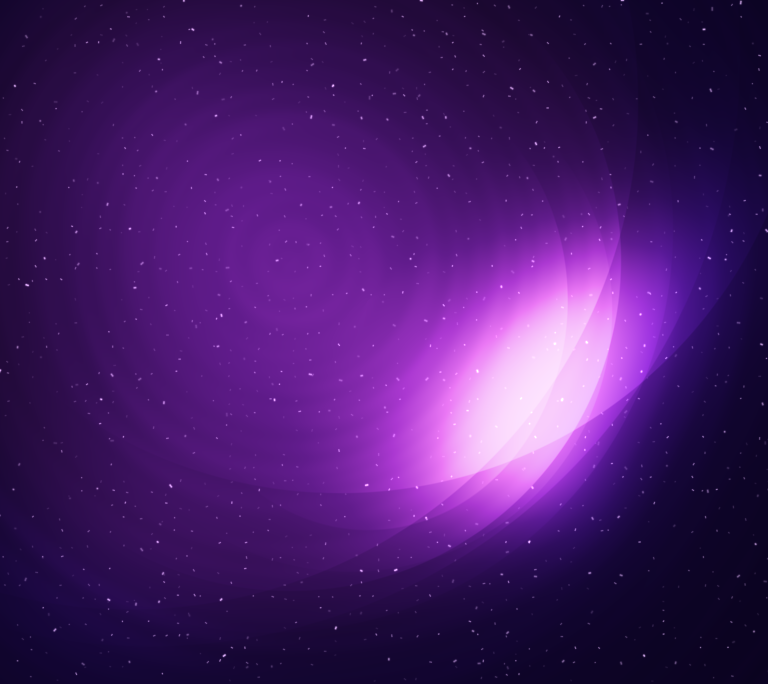
Write a WebGL 2 fragment shader that draws this background.

```glsl
#version 300 es
precision highp float;
// Overlapping translucent discs lit by a magenta glow in a violet star field.

uniform vec2 u_resolution;
out vec4 fragColor;

// Lengths are fractions of the canvas height.
const vec2 LIGHT_POS = vec2(0.819, 0.415);
const vec2 LIGHT_DIR = vec2(0.73, -0.68);
const vec2 BAND_DIR = vec2(0.68, 0.73);
const float LIGHT_REACH = 0.29;
const float RIM_FALLOFF = 0.175;
const float RIM_GAIN = 0.75;
const float AMBIENT = 0.32;
const float STREAK_GAIN = 0.16;
const vec3 OUTER_TINT = vec3(0.78, 0.75, 1.18);
const vec3 STAR_COLOR = vec3(0.95, 0.78, 1.0);

// Colour ramp from deep shadow to the hottest light.
const int RAMP_SIZE = 7;
const vec3 RAMP[RAMP_SIZE] = vec3[](
    vec3(0.03, 0.01, 0.07), vec3(0.10, 0.03, 0.18), vec3(0.21, 0.06, 0.34),
    vec3(0.38, 0.11, 0.55), vec3(0.67, 0.22, 0.82), vec3(0.92, 0.47, 0.96),
    vec3(1.0, 0.94, 1.0));

// Each disc: centre, radii; its rim strength is listed below.
const int DISC_COUNT = 7;
const vec4 DISCS[DISC_COUNT] = vec4[](
    vec4(0.424, 0.620, 0.484, 0.484), vec4(0.538, 0.561, 0.292, 0.336),
    vec4(0.190, 0.852, 0.743, 0.743), vec4(0.497, 0.962, 0.683, 0.683),
    vec4(0.219, 0.918, 0.863, 0.863), vec4(0.395, 0.664, 0.589, 0.589),
    vec4(0.512, 0.547, 0.383, 0.383));
const float RIMS[DISC_COUNT] = float[](0.9, 0.6, 0.9, 0.8, 0.5, 0.3, 0.3);

vec2 hash2(vec2 p) {
    vec3 q = fract(vec3(p.xyx) * vec3(0.1031, 0.1030, 0.0973));
    q += dot(q, q.yzx + 33.33);
    return fract((q.xx + q.yz) * q.zy);
}

float gradientNoise(vec2 p) {
    vec2 i = floor(p), f = fract(p);
    vec2 s = f * f * f * (f * (f * 6.0 - 15.0) + 10.0);
    vec2 e = vec2(0.0, 1.0);
    float a = dot(hash2(i) * 2.0 - 1.0, f);
    float b = dot(hash2(i + e.yx) * 2.0 - 1.0, f - e.yx);
    float c = dot(hash2(i + e) * 2.0 - 1.0, f - e);
    float d = dot(hash2(i + 1.0) * 2.0 - 1.0, f - 1.0);
    return mix(mix(a, b, s.x), mix(c, d, s.x), s.y);
}

// Soft ellipse aligned with the light band.
float glow(vec2 p, vec2 center, vec2 size) {
    vec2 d = p - center;
    vec2 q = vec2(dot(d, BAND_DIR), dot(d, LIGHT_DIR)) / size;
    return exp(-dot(q, q));
}

// Light gathered just inside the rim of one disc.
float discRim(vec2 p, vec4 disc, float pixel) {
    vec2 q = (p - disc.xy) / disc.zw;
    float len = length(q);
    float dist = (len - 1.0) * min(disc.z, disc.w);
    float facing = smoothstep(-0.1, 0.5, dot(q, LIGHT_DIR) / max(len, 0.001));
    float inside = 1.0 - smoothstep(-pixel, pixel, dist);
    return inside * facing * exp(min(dist, 0.0) / RIM_FALLOFF);
}

// Short, randomly turned flecks, one per occupied cell.
float stars(vec2 p, float cells, float density, float radius, float pixel) {
    vec2 cell = floor(p * cells);
    vec2 place = hash2(cell + 17.0), kind = hash2(cell + 71.0);
    vec2 d = p - (cell + 0.2 + 0.6 * place) / cells;
    float angle = kind.y * 6.283;
    vec2 axis = vec2(cos(angle), sin(angle));
    d -= axis * clamp(dot(d, axis), -radius, radius) * place.x;
    float size = max(radius, 0.6 * pixel);
    float spark = exp(-dot(d, d) / (size * size));
    return spark * step(kind.x, density) * mix(0.15, 1.0, place.y * place.y);
}

void main() {
    vec2 p = gl_FragCoord.xy / u_resolution.y;
    float pixel = 1.0 / u_resolution.y;

    // Broad haze and the bright diagonal band
    float level = AMBIENT;
    level += 2.7 * glow(p, vec2(0.439, 0.576), vec2(0.424));
    level += 1.8 * glow(p, vec2(0.760, 0.401), vec2(0.249, 0.168));
    level += 1.8 * glow(p, vec2(0.892, 0.518), vec2(0.249, 0.132));
    level += 0.9 * glow(p, vec2(0.804, 0.298), vec2(0.11));
    level += 0.6 * glow(p, vec2(0.161, 0.181), vec2(0.22));
    level += 0.5 * glow(p, vec2(0.190, 0.839), vec2(0.235));

    // Disc rims, strongest near the light
    vec2 toLight = (p - LIGHT_POS) / LIGHT_REACH;
    float lit = RIM_GAIN / (1.0 + dot(toLight, toLight));
    for (int i = 0; i < DISC_COUNT; i++)
        level += lit * RIMS[i] * discRim(p, DISCS[i], pixel);

    // Faint curved streaks
    float radius = length(p - DISCS[0].xy);
    level += STREAK_GAIN * gradientNoise(vec2(radius * 40.0, dot(p, BAND_DIR) * 3.0));
    level = min(level, 5.0) + 1.0 - exp(-max(level - 5.0, 0.0));

    // Colour, cooler beyond the main disc
    vec3 color = RAMP[0];
    for (int i = 1; i < RAMP_SIZE; i++)
        color = mix(color, RAMP[i], clamp(level - float(i - 1), 0.0, 1.0));
    color *= mix(vec3(1.0), OUTER_TINT, smoothstep(-0.05, 0.2, radius - DISCS[0].z));

    // Fine dust and a few larger stars
    float sparkle = 0.55 * stars(p, 52.0, 0.4, 0.0011, pixel);
    sparkle += 0.9 * stars(p + 3.7, 24.0, 0.4, 0.0015, pixel);
    color += STAR_COLOR * sparkle * (1.0 - 0.5 * color);
    fragColor = vec4(clamp(color, 0.0, 1.0), 1.0);
}
```
